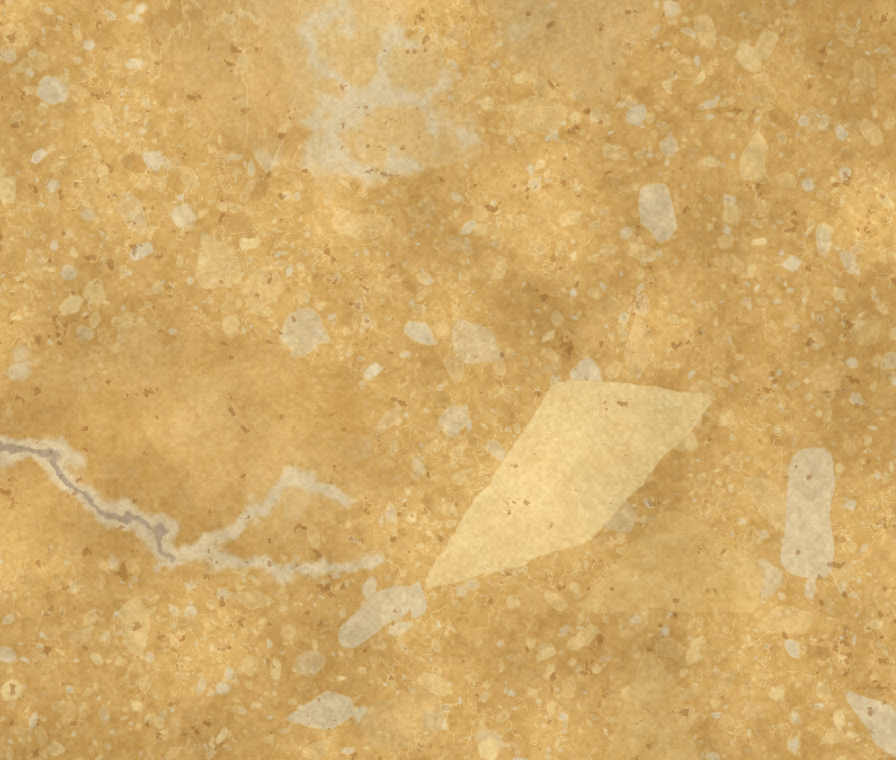
This texture is drawn by a Shadertoy shader. Its source:

```glsl
// Polished golden breccia marble: ochre ground, scattered pale chips, large clasts and a cracked vein.
const vec3 OCHRE = vec3(0.76, 0.585, 0.32);
const vec3 GOLD  = vec3(0.815, 0.645, 0.355);
const vec3 HONEY = vec3(0.84, 0.685, 0.425);
const vec3 CREAM = vec3(0.91, 0.80, 0.56);
const vec3 ASH   = vec3(0.85, 0.77, 0.61);
const vec3 CRACK = vec3(0.65, 0.57, 0.47);
const vec3 SPECK = vec3(0.58, 0.38, 0.19);
const float SOFT = 0.0012;       // blur of outlines
const float ROUGHNESS = 0.02;    // waviness of large outlines
const float GRAIN = 0.15;        // strength of the fine grain
const float CLOUDS = 0.22;       // strength of broad shading
const float TAU = 6.2831853;

float hash(vec2 p) {
    return fract(sin(dot(p, vec2(12.9898, 78.233))) * 43758.5453);
}

float noise(vec2 p) {
    vec2 i = floor(p), f = fract(p);
    f = f * f * (3.0 - 2.0 * f);
    return mix(mix(hash(i), hash(i + vec2(1, 0)), f.x),
               mix(hash(i + vec2(0, 1)), hash(i + 1.0), f.x), f.y);
}

float fbm(vec2 p) {
    float sum = 0.0, amp = 0.5;
    for (int i = 0; i < 5; i++) {
        sum += amp * noise(p);
        p = mat2(1.6, 1.2, -1.2, 1.6) * p + 7.3;
        amp *= 0.5;
    }
    return sum;
}

// Winding lines where the noise crosses its middle value
float threads(vec2 p, float width) {
    return 1.0 - smoothstep(0.0, width, abs(fbm(p) - 0.48));
}

float cover(float d, float blur) {
    float w = blur + 0.7 / iResolution.y;
    return 1.0 - smoothstep(-w, w, d);
}

float smoothMax(float a, float b) {
    float k = 0.025, h = max(k - abs(a - b), 0.0) / k;
    return max(a, b) + h * h * k * 0.25;
}

float side(vec2 p, vec2 a, vec2 b) {
    return dot(p - a, normalize(vec2(b.y - a.y, a.x - b.x)));
}

// Convex quadrilateral, two corners per vec4, counterclockwise
float quad(vec2 p, vec4 m, vec4 n) {
    return smoothMax(smoothMax(side(p, m.xy, m.zw), side(p, m.zw, n.xy)),
                     smoothMax(side(p, n.xy, n.zw), side(p, n.zw, m.xy)));
}

float segment(vec2 p, vec4 s) {
    vec2 e = s.zw - s.xy, q = p - s.xy;
    return length(q - e * clamp(dot(q, e) / dot(e, e), 0.0, 1.0));
}

// Irregular chips, one at most per cell of a jittered grid
void scatterChips(inout vec3 col, vec2 p, float cells, float share, float mottle) {
    vec2 home = floor(p * cells);
    for (int n = 0; n < 9; n++) {
        vec2 cell = home + vec2(n % 3 - 1, n / 3 - 1), id = cell + cells * 3.7;
        if (hash(id) > share) continue;
        vec2 jitter = vec2(hash(id + 1.3), hash(id + 2.7)) - 0.5;
        vec2 q = p * cells - cell - 0.5 - 0.7 * jitter;
        float turn = TAU * hash(id + 4.1), c = cos(turn), s = sin(turn);
        float radius = mix(0.14, 0.44, pow(hash(id + 5.9), 1.4));
        q = mat2(c, -s, s, c) * q * vec2(0.8, mix(0.8, 1.8, hash(id + 6.3)));
        float facets = -1.0;
        for (float k = 0.0; k < 5.0; k++) {
            float r = hash(id + 8.0 + k * 1.7), a = (k + 0.7 * r) * TAU / 5.0;
            facets = max(facets, dot(q, vec2(cos(a), sin(a))) + 0.25 * r * radius);
        }
        float d = (mix(length(q), facets, 0.7) - radius) / cells + 0.008 * (mottle - 0.48);
        float tone = hash(id + 17.1);
        vec3 tint = mix(mix(OCHRE, CREAM, tone), ASH, step(0.7, hash(id + 19.7)));
        tint *= 0.9 + 0.2 * mottle;
        col = mix(col, tint, cover(d, SOFT) * mix(0.2, 1.0, hash(id + 23.3)));
        col = mix(col, tone > 0.5 ? CREAM : OCHRE, 0.4 * cover(abs(d) - 0.0006, SOFT));
    }
}

void layClast(inout vec3 col, float d, vec3 tint, float opacity) {
    col = mix(col, OCHRE, 0.3 * cover(abs(d) - 0.001, 0.002));
    col = mix(col, tint, opacity * cover(d, SOFT));
}

void mainImage(out vec4 fragColor, in vec2 fragCoord) {
    vec2 p = fragCoord / iResolution.y;
    vec2 wobble = vec2(fbm(p * 22.0), fbm(p * 22.0 + 31.0)) - 0.48;
    vec2 w = p + ROUGHNESS * wobble, v = p + 0.055 * wobble;
    float cloud = fbm(p * 7.0), mottle = fbm(p * 55.0 + 5.0);

    // Ground and chips, fine to coarse
    vec3 col = mix(OCHRE, HONEY, smoothstep(0.24, 0.68, mix(cloud, mottle, 0.6)));
    col = mix(col, GOLD, 0.3);
    for (float i = 0.0; i < 4.0; i++) scatterChips(col, p, 95.0 * pow(0.52, i), 0.42, mottle);
    col = mix(col, CREAM, 0.5 * threads(p * 38.0, 0.025) * smoothstep(0.35, 0.55, cloud));

    // Smooth, faint clasts
    vec3 stain = mix(OCHRE, HONEY, smoothstep(0.25, 0.7, fbm(p * 11.0 + 9.0)));
    float d = length((p + 0.12 * wobble - vec2(0.23, 0.4)) / vec2(0.28, 0.15)) - 1.0;
    col = mix(col, stain, 0.75 * (1.0 - smoothstep(-0.15, 0.08, d)));
    d = quad(w, vec4(0.64, 1.05, 0.66, 0.93), vec4(0.8, 0.86, 0.88, 1.05));
    col = mix(col, mix(HONEY, ASH, 0.25) * 0.97, 0.6 * cover(d, 0.008));
    d = quad(w, vec4(0.19, 1.05, 0.19, 0.88), vec4(0.4, 0.77, 0.4, 1.05));
    stain = mix(stain, CREAM, 0.6 * threads(p * vec2(30, 13), 0.04));
    col = mix(col, stain, 0.7 * cover(d, 0.006));

    // Pale web at the top
    float web = cover(quad(v, vec4(0.32, 1.05, 0.42, 0.76), vec4(0.64, 0.79, 0.5, 1.05)), 0.01);
    col = mix(col, mix(HONEY, CREAM, 0.3), 0.6 * web);
    col = mix(col, ASH, web * (0.8 * threads(p * 13.0 + 3.0, 0.11) + 0.15));

    // Sharp large clasts
    vec3 pale = mix(HONEY, CREAM, 0.3 + 0.6 * fbm(p * 20.0) + 0.4 * mottle);
    vec3 dull = mix(GOLD, CREAM, 0.75 * mottle), ash = ASH * (0.93 + 0.14 * mottle);
    layClast(col, quad(w, vec4(0.735, 0.507, 0.545, 0.218), vec4(0.77, 0.28, 0.95, 0.478)), pale, 0.96);
    layClast(col, quad(w, vec4(0.877, 0.335, 0.75, 0.2), vec4(1, 0.195, 1.01, 0.26)), dull, 0.85);
    layClast(col, quad(w, vec4(1.04, 0.415, 1.03, 0.24), vec4(1.092, 0.24, 1.1, 0.415)), ash, 0.85);
    layClast(col, quad(w, vec4(0.854, 0.16, 0.79, -0.02), vec4(0.93, -0.02, 0.892, 0.11)), dull, 0.7);
    layClast(col, quad(w, vec4(0.54, 0.24, 0.44, 0.177), vec4(0.455, 0.135, 0.54, 0.2)), ash, 0.85);
    layClast(col, quad(w, vec4(1.1, 0.1, 1.16, 0), vec4(1.2, 0, 1.18, 0.07)), ash, 0.9);

    // Pale branching vein, its left arm split by a grey crack
    float arm = min(segment(v, vec4(-0.02, 0.4, 0.04, 0.42)), segment(v, vec4(0.04, 0.42, 0.23, 0.27)));
    float fork = min(segment(v, vec4(0.21, 0.265, 0.29, 0.29)), segment(v, vec4(0.29, 0.29, 0.37, 0.37)));
    fork = min(fork, segment(v, vec4(0.37, 0.37, 0.46, 0.345)));
    fork = min(fork, segment(v, vec4(0.25, 0.275, 0.4, 0.24)));
    fork = min(fork, segment(v, vec4(0.4, 0.24, 0.49, 0.262)));
    col = mix(col, ash, 0.9 * cover(min(arm - 0.009, fork - 0.003) - 0.014 * mottle, 0.005));
    col = mix(col, CRACK, 0.8 * cover(arm - 0.008 * mottle, 0.0015));

    // Dark specks, broad shading and fine grain
    col = mix(col, SPECK, 0.45 * smoothstep(0.7, 0.78, fbm(p * 62.0 + 2.0)));
    float grain = mix(noise(p * 190.0), noise(p * 390.0 + 11.0), 0.45) - 0.5;
    col *= 1.0 + CLOUDS * (cloud - 0.47) + GRAIN * grain * vec3(0.8, 1, 1.4);
    fragColor = vec4(clamp(col, 0.0, 1.0), 1.0);
}
```
